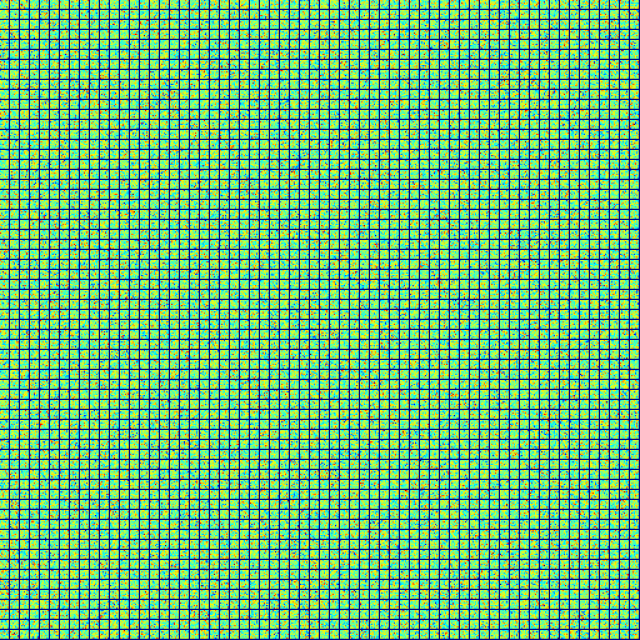
This pattern is drawn by a three.js fragment shader. Its source:

```glsl
// A 64 by 64 grid of small noise swatches divided by thin navy lines.
// Each cell is 8 by 8 texels: 7 by 7 of bell-curve noise through a rainbow ramp,
// plus a one-texel line on its right and lower side. Texel indices wrap to tile.
varying vec2 vUv;

// Two independent uniform values for each whole-numbered position
vec2 hash2(vec2 p) {
  vec3 q = fract(p.xyx * vec3(0.1031, 0.1030, 0.0973));
  q += dot(q, q.yzx + 33.33);
  return fract((q.xx + q.yz) * q.zy);
}

// Normally distributed value, mean 0 and deviation 1
float gaussian(vec2 p) {
  vec2 h = hash2(p);
  return sqrt(-2.0 * log(max(h.x, 0.0001))) * cos(6.28319 * h.y);
}

// Navy, blue, cyan, green, yellow, orange, dark red
vec3 rainbow(float v) {
  return clamp(1.5 - abs(4.0 * v - vec3(3.0, 2.0, 1.0)), 0.0, 1.0);
}

vec3 texelColor(vec2 index) {
  vec2 texel = mod(index, 512.0);
  vec2 local = mod(texel, 8.0);
  vec2 cell = floor(texel / 8.0);

  // Grid line on the right column and the bottom row of each cell
  if (local.x > 6.5 || local.y < 0.5) return vec3(0.0, 0.01, 0.51);

  // Contrast differs a little from swatch to swatch
  float spread = mix(0.10, 0.135, hash2(cell + 700.0).x);
  return rainbow(clamp(0.512 + spread * gaussian(texel + 17.0), 0.0, 1.0));
}

void main() {
  vec2 p = vUv * 512.0;
  vec2 pixel = clamp(fwidth(p), 0.001, 1.0);

  // Blend neighbouring texels across one screen pixel
  vec2 corner = floor(p - 0.5);
  vec2 blend = clamp((fract(p - 0.5) - 0.5) / pixel + 0.5, 0.0, 1.0);
  vec3 lower = mix(texelColor(corner), texelColor(corner + vec2(1.0, 0.0)), blend.x);
  vec3 upper = mix(texelColor(corner + vec2(0.0, 1.0)), texelColor(corner + 1.0), blend.x);
  gl_FragColor = vec4(mix(lower, upper, blend.y), 1.0);
}
```
